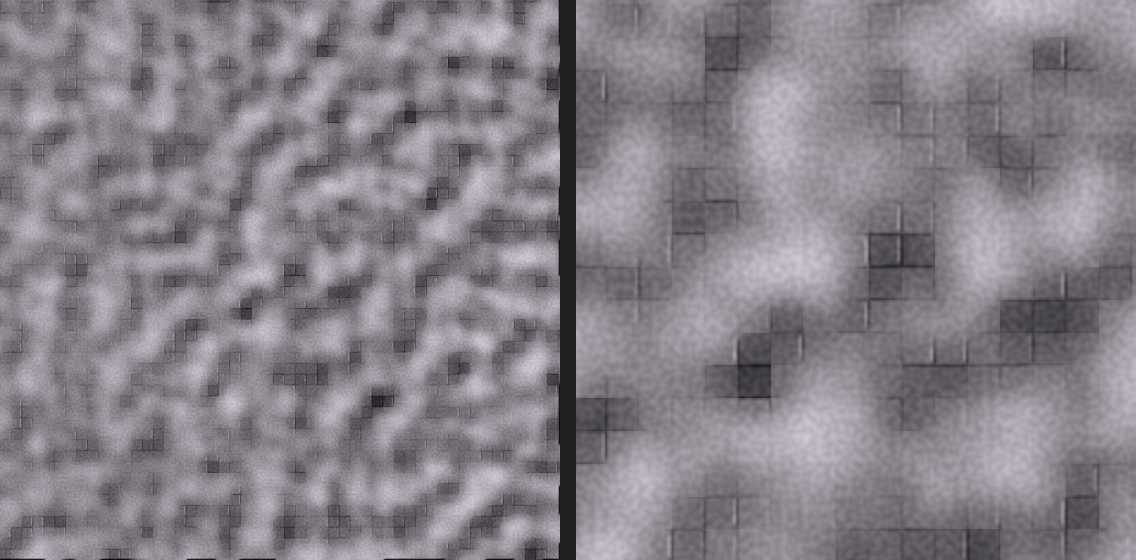
Left: the whole. Right: its middle third, enlarged.
Write a Shadertoy shader that draws this texture.

```glsl
// Grey-mauve bumpy stone relief, lit diagonally, with faint tile seams and fine grain.
#define BUMPS 15.0
#define CELLS 51.2
#define GRAIN_SCALE 235.0
#define GRAIN 0.085
#define RELIEF 0.27
#define LIGHT_STEP vec2(-0.014, 0.017)
#define SNAP 0.6
#define SEAM_DARK 0.13
#define SEAM_PALE 0.17
#define BASE 0.525
#define TINT vec3(1.02, 0.98, 1.04)

float hash(vec2 p) {
    vec3 q = fract(vec3(p.xyx) * 0.1031);
    q += dot(q, q.yzx + 33.33);
    return fract((q.x + q.y) * q.z);
}

float cornerSlope(vec2 corner, vec2 offset) {
    float angle = 6.2832 * hash(corner + 71.0);
    return dot(vec2(cos(angle), sin(angle)), offset);
}

float gradientNoise(vec2 p) {
    vec2 i = floor(p), f = p - i;
    vec2 u = f * f * f * (f * (f * 6.0 - 15.0) + 10.0);
    vec2 e = vec2(1.0, 0.0);
    float low = mix(cornerSlope(i, f), cornerSlope(i + e, f - e), u.x);
    float high = mix(cornerSlope(i + e.yx, f - e.yx), cornerSlope(i + 1.0, f - 1.0), u.x);
    return mix(low, high, u.y);
}

float height(vec2 p) {
    return gradientNoise(p * BUMPS) + 0.38 * gradientNoise(p * BUMPS * 2.1 + 40.0);
}

// Height difference along the light direction
float relief(vec2 p) {
    return height(p + LIGHT_STEP) - height(p - LIGHT_STEP);
}

float line(float d, float width) {
    return 1.0 - smoothstep(0.0, width, abs(d));
}

void mainImage(out vec4 fragColor, in vec2 fragCoord) {
    vec2 uv = fragCoord / iResolution.xy;
    float pixel = 1.0 / iResolution.y;

    // Smooth bumps; the hollows are partly snapped to square tiles
    vec2 grid = uv * CELLS;
    vec2 tile = floor(grid);
    float hollow = smoothstep(0.05, -0.5, relief(uv));
    vec2 snapped = mix(uv, (tile + 0.5) / CELLS, SNAP * hollow);
    float slope = relief(snapped);
    float contrast = RELIEF * mix(0.85, 1.15, uv.x);
    float shade = BASE + contrast * (slope - 0.12 * slope * slope);
    shade += 0.07 * gradientNoise(uv * 4.0 + 9.0);

    // Dark seams between tiles, each edge with its own strength
    vec2 nearest = floor(grid + 0.5);
    vec2 toSeam = grid - nearest;
    float width = max(0.11, 1.1 * pixel * CELLS);
    float edgeX = hash(vec2(nearest.x, tile.y) + 13.0);
    float edgeY = hash(vec2(tile.x, nearest.y) + 57.0);
    float seam = max(line(toSeam.x, width) * edgeX, line(toSeam.y, width) * edgeY);
    shade -= SEAM_DARK * seam * (0.1 + 0.9 * hollow);

    // Pale vertical ticks beside some seams
    float along = fract(grid.y);
    float tick = smoothstep(0.05, 0.25, along) * smoothstep(1.0, 0.75, along);
    tick *= line(toSeam.x + 0.1, width) * smoothstep(0.55, 1.0, edgeX);
    shade += SEAM_PALE * tick * (0.15 + 0.85 * hollow);

    // Fine grain
    shade += GRAIN * gradientNoise(uv * GRAIN_SCALE + 5.0);

    // Broken dark rim on the right and bottom
    float rim = 1.0 - smoothstep(0.001, 0.001 + 1.5 * pixel, min(1.0 - uv.x, uv.y));
    float dash = smoothstep(-0.05, 0.05, gradientNoise(vec2(uv.x - uv.y, 0.37) * 14.0));
    shade *= 1.0 - 0.85 * rim * dash;

    fragColor = vec4(clamp(shade * TINT, 0.0, 1.0), 1.0);
}
```
